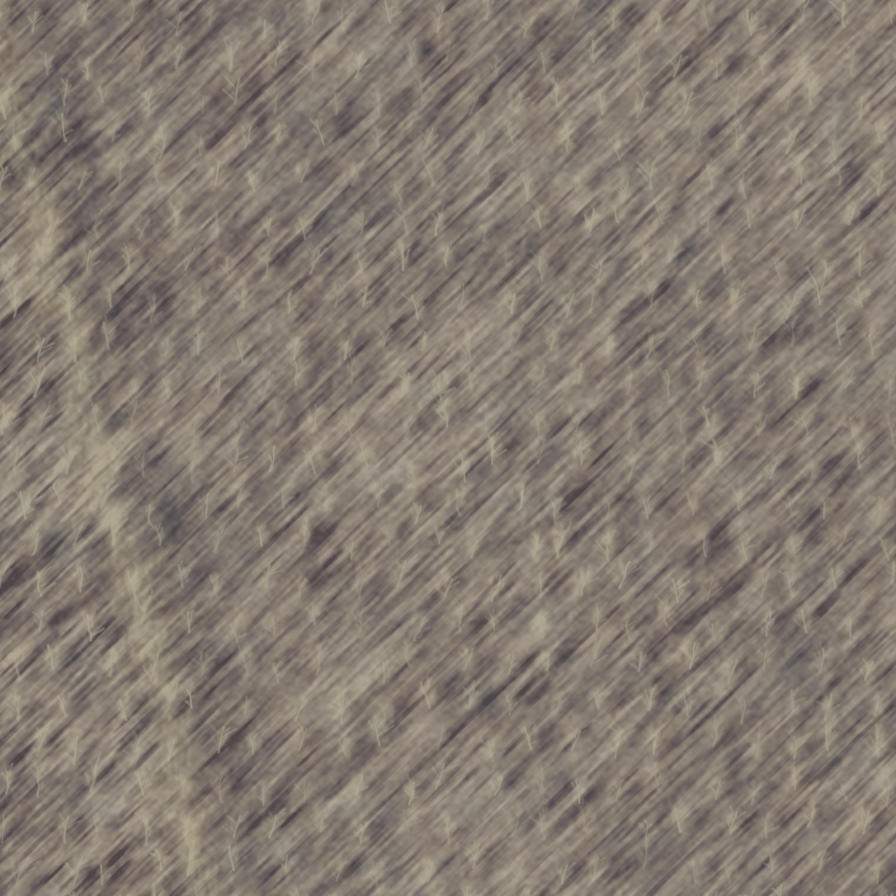
A WebGL 2 fragment shader for this texture:

```glsl
#version 300 es
precision highp float;

uniform vec2 u_resolution;
out vec4 fragColor;

// Ground and foliage tones
const vec3 DARK_SOIL = vec3(0.395, 0.355, 0.340);
const vec3 PALE_SOIL = vec3(0.620, 0.582, 0.522);
const vec3 TWIG = vec3(0.685, 0.675, 0.590);
const vec3 SHADE_TINT = vec3(-0.008, -0.003, 0.010);
const vec3 GRASS_TINT = vec3(0.005, 0.008, -0.014);

// Planting grid and shadow direction
const vec2 CELL = vec2(0.050, 0.045);
const float ROW_LEAN = 0.24;
const float JITTER = 0.50;
const float SHADOW_ANGLE = 0.77;
const float BAND_X = 0.228;

// Tree shape
const int BRANCHES = 6;
const float TREE_HEIGHT = 0.030;
const float TWIG_WIDTH = 0.0015;

// Tone balance
const float BASE_TONE = 0.62;
const float FINE_STREAK = 0.62;
const float HAIR_STREAK = 0.50;
const float WIDE_STREAK = 0.30;
const float DARK_LINE = 0.46;
const float TREE_SHADE = 0.32;
const float TREE_GLOW = 0.34;

float hash(vec2 p) {
    return fract(sin(dot(p, vec2(127.1, 311.7))) * 43758.5453);
}

float noise(vec2 p) {
    vec2 i = floor(p), f = fract(p);
    f = f * f * (3.0 - 2.0 * f);
    return mix(mix(hash(i), hash(i + vec2(1, 0)), f.x),
               mix(hash(i + vec2(0, 1)), hash(i + vec2(1, 1)), f.x), f.y);
}

float bump(float x, float width) {
    return exp(-x * x / (width * width));
}

float segmentDistance(vec2 p, vec2 a, vec2 b) {
    vec2 ab = b - a;
    return length(p - a - ab * clamp(dot(p - a, ab) / dot(ab, ab), 0.0, 1.0));
}

// Bare tree: leaning trunk with a narrow fan of twigs, p relative to its foot
float bareTree(vec2 p, vec2 id, float height) {
    vec2 top = height * vec2(0.6 * (hash(id + 3.1) - 0.4), 0.8);
    float cover = bump(segmentDistance(p, vec2(0), top), TWIG_WIDTH);
    for (int i = 0; i < BRANCHES; i++) {
        vec2 key = id + 7.3 * float(i + 1);
        float angle = 2.2 * (hash(key) - 0.45);
        vec2 start = top * mix(0.05, 0.8, hash(key + 1.7));
        vec2 tip = start + height * mix(0.2, 0.6, hash(key + 4.9)) * vec2(sin(angle), cos(angle));
        float weight = mix(0.25, 0.8, hash(key + 2.6));
        cover = max(cover, weight * bump(segmentDistance(p, start, tip), TWIG_WIDTH));
    }
    return cover;
}

void main() {
    vec2 uv = gl_FragCoord.xy / min(u_resolution.x, u_resolution.y);
    vec2 along = vec2(cos(SHADOW_ANGLE), sin(SHADOW_ANGLE));
    vec2 across = vec2(-along.y, along.x);
    vec2 s = vec2(dot(uv, along), dot(uv, across));
    vec2 rowSpace = vec2(uv.x + ROW_LEAN * uv.y, uv.y);

    // Grass band with a shaded strip on its right
    float ragged = 0.03 * (noise(uv * 22.0) - 0.5) + 0.03 * (noise(s * vec2(18, 120)) - 0.5);
    float bandX = rowSpace.x - BAND_X + ragged;
    float band = bump(bandX, 0.024);
    float strip = bump(bandX - 0.054, 0.028);
    float verge = 1.0 - smoothstep(0.0, 0.05, bandX);

    // Shadow streaks from hair-thin to wide, and slow variation
    float fine = noise(s * vec2(26, 190)) - 0.5;
    float hair = noise(s * vec2(42, 290) + 13.0) - 0.5;
    float lines = smoothstep(0.62, 0.90, noise(s * vec2(17, 165) + 31.0));
    float wide = noise(s * vec2(22, 62) + 57.0) - 0.5;
    float track = noise(s * vec2(3, 22) + 83.0) - 0.5;
    float mottle = noise(uv * 8.0 + 11.0) - 0.5;
    float grain = noise(uv * 190.0) - 0.5;
    float tufts = noise((uv + 0.004 * noise(uv * 60.0)) * vec2(210, 75) + 41.0) - 0.5;

    // Trees on the leaning grid, each with a soft shadow
    float twigs = 0.0, glow = 0.0, shade = 0.0;
    vec2 home = floor(rowSpace / CELL);
    for (int j = -1; j <= 1; j++) {
        for (int i = -1; i <= 1; i++) {
            vec2 id = home + vec2(i, j);
            vec2 shift = vec2(hash(id + 0.5), hash(id + 19.3)) - 0.5;
            vec2 foot = (id + 0.5 + JITTER * shift) * CELL;
            float nearBand = 1.0 - smoothstep(0.0, 0.06, foot.x - BAND_X);
            foot.x -= ROW_LEAN * foot.y;
            vec2 p = uv - foot;
            float height = TREE_HEIGHT * mix(0.7, 1.2, hash(id + 8.2)) * (1.0 + 0.15 * nearBand);
            float strength = mix(0.4, 0.9, hash(id + 5.6)) + 0.1 * nearBand;
            vec2 bend = 0.004 * vec2(noise(uv * 90.0) - 0.5, 0);
            twigs = max(twigs, strength * bareTree(p + bend, id, height));
            vec2 crown = (p - vec2(0.0, 0.55 * height)) / vec2(0.009, 0.016);
            glow = max(glow, strength * exp(-dot(crown, crown)));
            vec2 shadow = vec2(dot(p, along) - 0.022, dot(p, across) + 0.002) / vec2(0.016, 0.009);
            shade = max(shade, exp(-dot(shadow, shadow)));
        }
    }

    // Combine tones; streaks fade under crowns and on the grass
    float contrast = (1.0 + 0.30 * verge) * (1.0 - 0.45 * band) * (1.0 - 0.35 * glow);
    float streaks = FINE_STREAK * fine + HAIR_STREAK * hair + WIDE_STREAK * wide;
    float tone = BASE_TONE + contrast * (streaks - DARK_LINE * lines - TREE_SHADE * shade);
    tone += 0.20 * track + 0.26 * mottle + 0.34 * grain;
    tone += TREE_GLOW * glow + 0.7 * tufts * max(glow, 0.6 * band);
    tone += 0.24 * band - 0.30 * strip;
    tone = clamp(tone, -0.35, 1.25);

    vec3 color = mix(DARK_SOIL, PALE_SOIL, tone);
    color += SHADE_TINT * (1.0 - smoothstep(0.0, 0.6, tone));
    color += GRASS_TINT * (0.8 * band + 0.6 * glow);
    color += vec3(0.022, 0.0, -0.008) * (noise(uv * 32.0 + 5.0) - 0.5);
    color = mix(color, TWIG, 0.72 * twigs);
    fragColor = vec4(color, 1.0);
}
```
